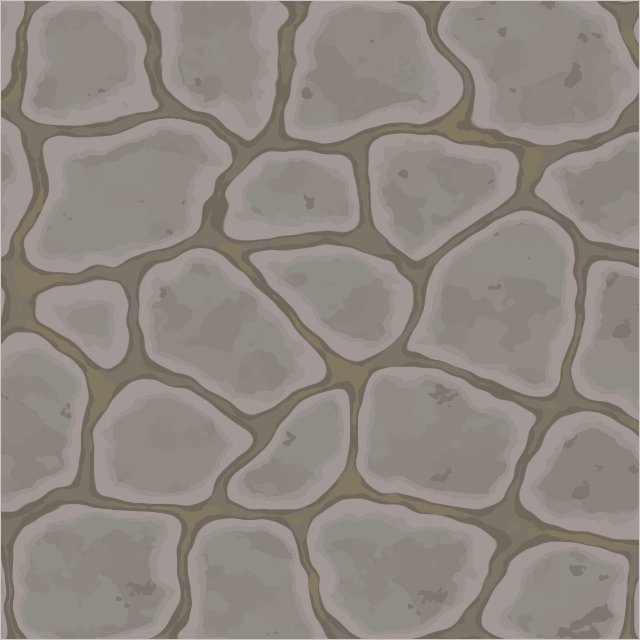
Write a Shadertoy shader that draws this texture.

```glsl
float hash(vec2 p) {
    return fract(sin(dot(p, vec2(127.1, 311.7))) * 43758.5453);
}

float noise(vec2 p) {
    vec2 i = floor(p), f = fract(p);
    f = f * f * (3.0 - 2.0 * f);
    return mix(mix(hash(i), hash(i + vec2(1, 0)), f.x),
               mix(hash(i + vec2(0, 1)), hash(i + vec2(1, 1)), f.x), f.y);
}

float fbm(vec2 p) {
    float sum = 0.0, amp = 0.533;
    for (int i = 0; i < 4; i++) {
        sum += amp * noise(p);
        p = mat2(1.6, 1.2, -1.2, 1.6) * p + 5.3;
        amp *= 0.5;
    }
    return sum;
}

// Stone centre in xy, size weight in z; some stones are small
vec3 stoneSite(vec2 cell) {
    vec2 jitter = vec2(hash(cell), hash(cell + 37.4)) - 0.5;
    float stagger = 0.5 * mod(cell.y, 2.0);
    float weight = hash(cell + 71.9) < 0.28 ? -0.2 : 0.05 * hash(cell + 13.2);
    return vec3(cell + 0.5 + vec2(stagger, 0.0) + 0.62 * jitter, weight);
}

// Rounded distance to the border of the stone that holds p
float stoneEdge(vec2 p, out vec2 id) {
    vec2 base = floor(p);
    vec3 own = vec3(0.0);
    float best = 1e5;
    for (int y = -2; y <= 2; y++)
    for (int x = -2; x <= 2; x++) {
        vec2 cell = base + vec2(x, y);
        vec3 s = stoneSite(cell);
        float power = dot(p - s.xy, p - s.xy) - s.z;
        if (power < best) { best = power; own = s; id = cell; }
    }
    float sum = 0.0;
    for (int y = -2; y <= 2; y++)
    for (int x = -2; x <= 2; x++) {
        if (x == 0 && y == 0) continue;
        vec3 s = stoneSite(id + vec2(x, y));
        float power = dot(p - s.xy, p - s.xy) - s.z;
        float d = (power - best) / (2.0 * length(s.xy - own.xy));
        sum += exp(-16.0 * d);
    }
    return -log(sum) / 16.0;
}

// Soft-edged cut that is 1 above the limit
float above(float limit, float value, float blur) {
    return smoothstep(limit - blur, limit + blur, value);
}

vec3 mortarColor(vec2 p, float edge) {
    float grain = fbm(p * 7.0 + 3.0);
    vec3 dark = vec3(0.44, 0.405, 0.36), light = vec3(0.48, 0.45, 0.405);
    vec3 olive = vec3(0.50, 0.47, 0.38);
    float core = 1.0 - above(0.012, edge + 0.08 * (grain - 0.5), 0.004);
    vec3 col = mix(dark, light, core);
    float moss = above(0.52, fbm(p * 1.7 + 21.0) - 1.5 * edge, 0.02);
    return mix(col, olive, moss * core);
}

vec3 stoneColor(vec2 p, float depth, vec2 id) {
    vec2 q = p + 5.0 * vec2(hash(id + 3.1), hash(id + 8.6));

    // Flat painted patches
    vec3 col = vec3(0.567, 0.537, 0.515) + 0.012 * (hash(id + 5.7) - 0.5);
    col = mix(col, vec3(0.56, 0.548, 0.525), above(0.55, fbm(q * 1.8), 0.025));
    col = mix(col, vec3(0.54, 0.508, 0.488), above(0.56, fbm(q * 2.6 + 9.0), 0.012));
    col = mix(col, vec3(0.552, 0.525, 0.495), above(0.61, fbm(q * 4.0 + 17.0), 0.012));
    col = mix(col, vec3(0.49, 0.457, 0.435), above(0.77, fbm(q * 5.0 + 31.0), 0.01));

    // Ragged pale rim in two steps
    float ragged = depth + 0.16 * (fbm(p * 6.0 + 40.0) - 0.5);
    col = mix(vec3(0.597, 0.565, 0.547), col, above(0.115, ragged, 0.005));
    return mix(vec3(0.63, 0.592, 0.58), col, above(0.075, ragged, 0.005));
}

void mainImage(out vec4 fragColor, in vec2 fragCoord) {
    vec2 uv = fragCoord / iResolution.xy;
    vec2 p = uv * vec2(4.2, 5.0) + 2.0;
    float pixel = 5.0 / iResolution.y;

    // Wobble the outlines
    vec2 wobble = vec2(noise(p * 2.2), noise(p * 2.2 + 50.0)) - 0.5;
    wobble += 0.2 * (vec2(noise(p * 8.0), noise(p * 8.0 + 70.0)) - 0.5);
    vec2 id;
    float edge = stoneEdge(p + 0.22 * wobble, id);
    float depth = edge - 0.032 - 0.02 * noise(p * 2.5 + 11.0);

    vec3 col = mix(mortarColor(p, edge), stoneColor(p, depth, id),
                   smoothstep(-0.7 * pixel, 0.7 * pixel, depth));

    // Pale hairline frame
    vec2 border = min(uv, 1.0 - uv);
    float frame = 1.0 - smoothstep(0.001, 0.0025, min(border.x, border.y));
    col = mix(col, vec3(0.78, 0.77, 0.76), frame);
    fragColor = vec4(col, 1.0);
}
```
